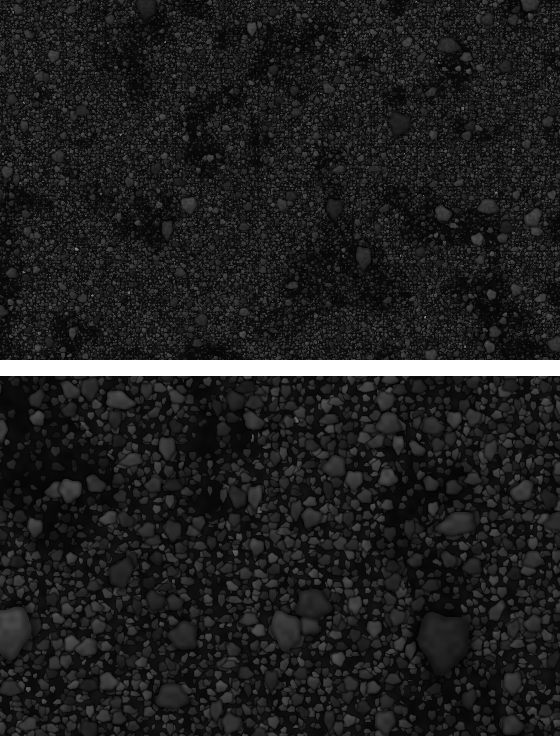
Top, the full canvas; bottom, a detail of the centre.
Write a Shadertoy shader that draws this texture.

```glsl
// Dark asphalt: five layers of irregular stones, from fine grit to coarse chips,
// are scattered over a black binder. Each stone is a wobbly ellipse, lit from
// the upper left, with a dark rim; broad noise opens sooty patches in the grit.

float hash(vec2 p) {
    return fract(sin(dot(p, vec2(127.1, 311.7))) * 43758.5453);
}

float noise(vec2 p) {
    vec2 i = floor(p), f = fract(p);
    f = f * f * (3.0 - 2.0 * f);
    return mix(mix(hash(i), hash(i + vec2(1, 0)), f.x),
               mix(hash(i + vec2(0, 1)), hash(i + vec2(1, 1)), f.x), f.y);
}

float fbm(vec2 p) {
    float sum = 0.0, weight = 0.5;
    for (int i = 0; i < 4; i++) {
        sum += weight * noise(p);
        p = p * 2.03 + 17.3;
        weight *= 0.5;
    }
    return sum / 0.9375;
}

// Lays one grid of stones over the ground; density is the share of filled cells
vec3 layStones(vec3 ground, vec2 p, float cells, float density, float seed) {
    vec2 g = p * cells + seed * 7.3;
    float pixel = cells / iResolution.y;
    for (int y = -1; y <= 1; y++)
    for (int x = -1; x <= 1; x++) {
        vec2 cell = floor(g) + vec2(x, y);
        vec2 key = cell + seed * 31.7;
        if (hash(key) > density) continue;

        // Outline: turned, stretched ellipse with angular lobes
        vec2 center = cell + 0.15 + 0.7 * vec2(hash(key + 3.1), hash(key + 5.7));
        vec2 d = g - center;
        float turn = 6.2832 * hash(key + 8.3);
        float c = cos(turn), s = sin(turn);
        vec2 q = mat2(c, -s, s, c) * d;
        q.y *= mix(1.0, 2.0, pow(hash(key + 11.9), 1.5));
        float angle = atan(q.y, q.x + 1e-5);
        float wobble = 1.0 + 0.1 * sin(3.0 * angle + turn * 5.0)
                           + 0.07 * sin(5.0 * angle + turn * 9.0);
        float radius = mix(0.3, 0.58, hash(key + 14.2));
        float edge = length(q) * wobble - radius;

        // Dark rim, then the lit stone face
        ground *= mix(0.5, 1.0, smoothstep(0.0, 0.17, edge));
        float tone = mix(0.115, 0.265, hash(key + 19.4));
        float light = dot(d, vec2(-0.5, 0.8)) / radius;
        float dome = 1.0 - 0.35 * smoothstep(-0.35, 0.0, edge / radius);
        vec3 face = vec3(tone * dome * (1.0 + 0.22 * light));

        // A few rusty or pale chips among the grey
        float odd = hash(key + 27.6);
        face *= odd > 0.9985 ? vec3(2.2, 1.55, 1.1) : vec3(1.0);
        face *= odd < 0.0015 ? 1.9 : 1.0;
        ground = mix(ground, face, smoothstep(0.6, -0.6, edge / pixel));
    }
    return ground;
}

void mainImage(out vec4 fragColor, in vec2 fragCoord) {
    vec2 p = fragCoord / iResolution.y;

    // Binder and sooty patches
    float patches = smoothstep(0.28, 0.52, fbm(p * 11.0 + 4.0));
    vec3 color = vec3(0.035 + 0.04 * noise(p * 120.0));

    // Fine grit first, coarse chips last
    color = layStones(color, p, 118.0, mix(0.5, 0.95, patches), 1.0);
    color = layStones(color, p, 84.0, mix(0.2, 0.6, patches), 2.0);
    color *= mix(0.62, 1.0, patches);
    color = layStones(color, p, 54.0, 0.2, 3.0);
    color = layStones(color, p, 31.0, 0.09, 4.0);
    color = layStones(color, p, 17.0, 0.045, 5.0);

    // Rough surface and slow drift in brightness
    color *= 0.82 + 0.36 * noise(p * 170.0 + 9.0);
    color *= 0.92 + 0.16 * fbm(p * 3.0 + 21.0);
    fragColor = vec4(clamp(color, 0.0, 1.0), 1.0);
}
```
